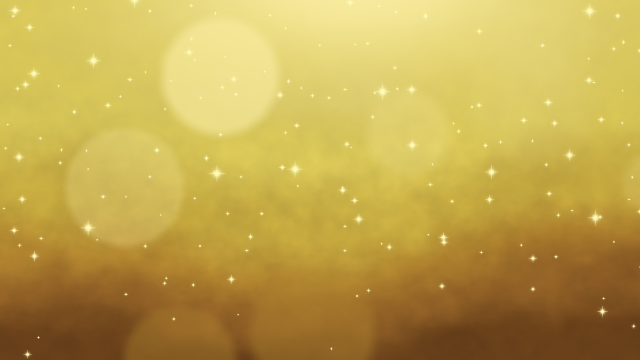
Reproduce this background procedurally as a Shadertoy shader.

```glsl
// Golden backdrop fading to brown, with soft light discs and scattered twinkling stars.

const vec3 UMBER  = vec3(0.41, 0.25, 0.10);
const vec3 BRONZE = vec3(0.57, 0.38, 0.15);
const vec3 AMBER  = vec3(0.68, 0.51, 0.18);
const vec3 OCHRE  = vec3(0.76, 0.65, 0.24);
const vec3 GOLD   = vec3(0.83, 0.76, 0.33);
const vec3 CREAM  = vec3(0.98, 0.93, 0.64);
const vec3 SPARK  = vec3(1.0, 0.98, 0.72);

// Hashes without sine
float hash12(vec2 p) {
    vec3 q = fract(p.xyx * 0.1031);
    q += dot(q, q.yzx + 33.33);
    return fract((q.x + q.y) * q.z);
}

vec2 hash22(vec2 p) {
    return vec2(hash12(p + 17.3), hash12(p + 71.9));
}

// Value noise and its layered sum
float noise(vec2 p) {
    vec2 cell = floor(p), f = fract(p);
    f = f * f * (3.0 - 2.0 * f);
    float low = mix(hash12(cell), hash12(cell + vec2(1, 0)), f.x);
    float high = mix(hash12(cell + vec2(0, 1)), hash12(cell + vec2(1, 1)), f.x);
    return mix(low, high, f.y);
}

float fbm(vec2 p) {
    float sum = 0.0, amplitude = 0.5;
    for (int i = 0; i < 5; i++) {
        sum += amplitude * noise(p);
        p = mat2(0.8, -0.6, 0.6, 0.8) * p * 2.03 + 11.7;
        amplitude *= 0.5;
    }
    return sum;
}

// Vertical colour ramp
vec3 goldRamp(float h) {
    vec3 c = mix(UMBER, BRONZE, smoothstep(0.03, 0.19, h));
    c = mix(c, AMBER, smoothstep(0.17, 0.32, h));
    c = mix(c, OCHRE, smoothstep(0.29, 0.43, h));
    return mix(c, GOLD, smoothstep(0.40, 0.66, h));
}

// Out-of-focus disc of light
float disc(vec2 p, vec2 center, float radius, float blur) {
    return 1.0 - smoothstep(radius - blur, radius + blur, length(p - center));
}

// Tapered pair of rays along x
float ray(vec2 d, float reach, float width) {
    float taper = max(0.0, 1.0 - abs(d.x) / reach);
    return taper * exp(-abs(d.y) / (width * (0.3 + taper)));
}

// Eight-pointed star with core and halo
float star(vec2 d, float size) {
    vec2 diagonal = vec2(d.x + d.y, d.x - d.y) * 0.7071;
    float width = size * 0.09;
    float rays = ray(d, size, width) + ray(d.yx, size, width);
    rays += 0.6 * (ray(diagonal, size * 0.6, width) + ray(diagonal.yx, size * 0.6, width));
    float r2 = dot(d, d) / (size * size);
    return rays + 1.1 * exp(-r2 * 22.0) + 0.22 * exp(-r2 * 4.0);
}

// Jittered grid of stars, thinner near the bottom
float starLayer(vec2 p, float cells, float density, float size, float seed) {
    float light = 0.0;
    vec2 base = floor(p * cells);
    for (int j = -1; j <= 1; j++)
    for (int i = -1; i <= 1; i++) {
        vec2 cell = base + vec2(i, j);
        vec2 id = cell + seed;
        vec2 center = (cell + 0.1 + 0.8 * hash22(id)) / cells;
        float chance = density * mix(0.35, 1.0, smoothstep(0.05, 0.4, center.y));
        float scale = mix(0.6, 1.15, hash12(id + 5.1));
        light += step(hash12(id + 39.7), chance) * star(p - center, size * scale);
    }
    return light;
}

void mainImage(out vec4 fragColor, in vec2 fragCoord) {
    vec2 p = fragCoord / iResolution.y;
    float grain = fbm(p * vec2(4.0, 7.0)) - 0.48;
    float fine = fbm(p * 24.0 + 8.0) - 0.48;

    // Ramp, lifted in the middle so that brown climbs the sides
    float lift = 0.10 * exp(-pow((p.x - 0.85) / 0.48, 2.0)) - 0.035;
    lift -= 0.04 * smoothstep(1.0, 1.7, p.x);
    float shade = 1.0 - smoothstep(0.35, 0.8, p.y);
    vec3 color = goldRamp(p.y + lift + grain * 0.16);
    color *= 1.0 + grain * 0.10 + fine * mix(0.04, 0.12, shade);

    // Broad glow from the top edge
    vec2 g = (p - vec2(0.98, 1.04)) / vec2(0.62, 0.26);
    color = mix(color, CREAM, 0.95 * exp(-dot(g, g) * (1.0 + grain)));

    // Light discs
    color = mix(color, CREAM, 0.62 * disc(p, vec2(0.613, 0.787), 0.162, 0.022));
    color = mix(color, CREAM, 0.25 * disc(p, vec2(0.347, 0.479), 0.164, 0.016));
    color = mix(color, CREAM, 0.22 * disc(p, vec2(1.134, 0.630), 0.115, 0.025));
    color = mix(color, CREAM, 0.12 * disc(p, vec2(1.480, 0.710), 0.160, 0.060));
    color = mix(color, CREAM, 0.15 * disc(p, vec2(1.810, 0.490), 0.080, 0.020));
    color = mix(color, AMBER, 0.45 * disc(p, vec2(0.868, 0.080), 0.175, 0.025));
    color = mix(color, AMBER, 0.40 * disc(p, vec2(0.500, -0.005), 0.155, 0.020));

    // Stars, from large to tiny
    float light = starLayer(p, 4.5, 0.75, 0.025, 3.0);
    light += 0.9 * starLayer(p, 8.0, 0.45, 0.014, 47.0);
    light += 0.7 * starLayer(p, 14.0, 0.34, 0.009, 91.0);
    color = mix(color, SPARK, 1.0 - exp(-1.6 * light));

    fragColor = vec4(clamp(color, 0.0, 1.0), 1.0);
}
```
